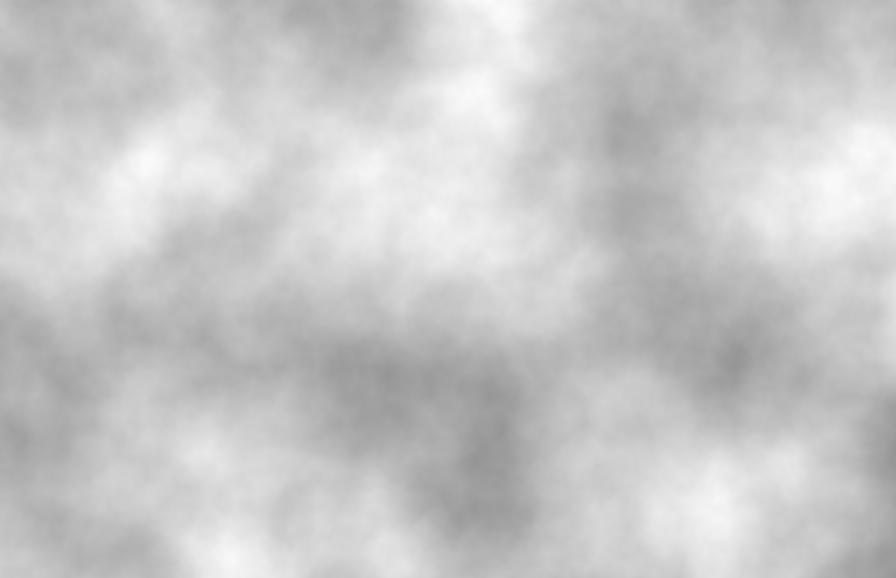
Give the GLSL for this texture, as a Shadertoy shader.

```glsl
// Soft grey clouds: fractal gradient noise, summed over octaves that halve in
// size and strength, then mapped linearly to a light grey range.

const float CELLS_PER_HEIGHT = 2.57;  // lattice density of the largest blobs
const int   OCTAVES = 6;
const float GAIN = 0.5;               // strength of each finer octave
const float LACUNARITY = 2.0;         // frequency step between octaves
const float MEAN_GREY = 0.778;
const float CONTRAST = 0.29;
const vec2  FIELD_OFFSET = vec2(3.4, 7.7);
const vec2  OCTAVE_SHIFT = vec2(17.3, 9.1);
const float TAU = 6.28319;

float hash(vec2 p) {
    return fract(sin(dot(p, vec2(127.1, 311.7))) * 43758.5453);
}

// Height at offset d from a lattice point with a random unit slope
float slopeAt(vec2 cell, vec2 d) {
    float angle = TAU * hash(cell);
    return dot(vec2(cos(angle), sin(angle)), d);
}

// Smoothly blended lattice slopes, centred on zero
float gradientNoise(vec2 p) {
    vec2 cell = floor(p);
    vec2 f = fract(p);
    vec2 blend = f * f * f * (f * (f * 6.0 - 15.0) + 10.0);
    vec2 right = vec2(1.0, 0.0);
    vec2 up = vec2(0.0, 1.0);
    float bottom = mix(slopeAt(cell, f), slopeAt(cell + right, f - right), blend.x);
    float top = mix(slopeAt(cell + up, f - up), slopeAt(cell + 1.0, f - 1.0), blend.x);
    return mix(bottom, top, blend.y);
}

// Sum of the octaves, centred on zero
float cloudDensity(vec2 p) {
    float sum = 0.0;
    float amplitude = 1.0;
    for (int i = 0; i < OCTAVES; i++) {
        sum += amplitude * gradientNoise(p);
        amplitude *= GAIN;
        p = p * LACUNARITY + OCTAVE_SHIFT;
    }
    return sum;
}

void mainImage(out vec4 fragColor, in vec2 fragCoord) {
    vec2 uv = fragCoord / iResolution.y;
    float density = cloudDensity(uv * CELLS_PER_HEIGHT + FIELD_OFFSET);
    float grey = MEAN_GREY + CONTRAST * density;
    fragColor = vec4(vec3(clamp(grey, 0.0, 1.0)), 1.0);
}
```
